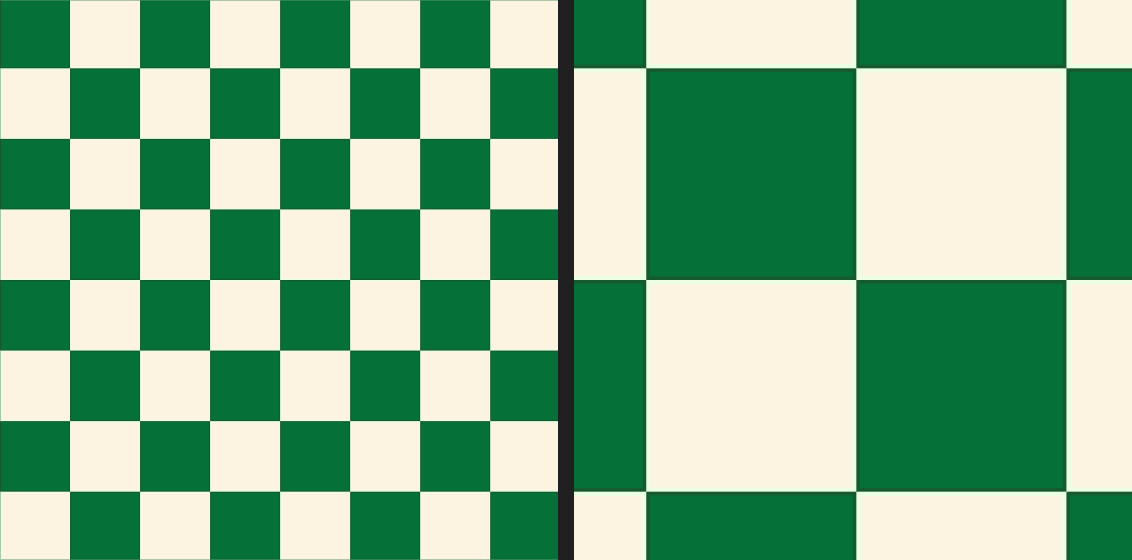
Left, the full canvas; right, a detail of the centre.
This pattern is drawn by a Shadertoy shader. Its source:

```glsl
// Draws a green and cream checkerboard of about eight by eight squares.
// A signed distance to the nearest square edge picks the fill and a thin
// rim on each side of it; faint border lines close three canvas sides.

const vec3 GREEN     = vec3(0.02, 0.44, 0.22);
const vec3 DARK_RIM  = vec3(0.09, 0.35, 0.18);
const vec3 CREAM     = vec3(0.99, 0.955, 0.88);
const vec3 PALE_RIM  = vec3(0.92, 1.00, 0.89);
const vec3 BORDER    = vec3(0.36, 0.59, 0.43);

const vec2  CELL_SIZE    = vec2(0.1255, 0.1260); // fraction of the canvas
const float DARK_WIDTH   = 0.0021;
const float PALE_WIDTH   = 0.0026;
const float BORDER_WIDTH = 0.0018;

// Smooth step from 0 to 1 across one pixel, centred on d = 0
float edge(float d, float pixel) {
    return clamp(d / pixel + 0.5, 0.0, 1.0);
}

// Distance to the nearest cell edge: positive in cream, negative in green
float checkerDistance(vec2 cell, vec2 size) {
    vec2 f = fract(cell);
    vec2 toEdge = min(f, 1.0 - f) * size;
    vec2 id = floor(cell);
    float parity = mod(id.x + id.y, 2.0);
    return min(toEdge.x, toEdge.y) * (1.0 - 2.0 * parity);
}

// Fill colour with a rim of the given width along the cell edge
vec3 rimmed(vec3 fill, vec3 rim, float d, float width, float pixel) {
    return mix(rim, fill, edge(abs(d) - width, pixel));
}

void mainImage(out vec4 fragColor, in vec2 fragCoord) {
    vec2 uv = fragCoord / iResolution.xy;
    float pixel = 1.0 / iResolution.y;

    // Columns start at the left side; rows are centred vertically
    vec2 cell = vec2(uv.x, uv.y - 0.5) / CELL_SIZE + vec2(0.0, 4.0);
    float d = checkerDistance(cell, CELL_SIZE);

    // Squares and their rims
    float light = edge(d, pixel);
    vec3 green = rimmed(GREEN, DARK_RIM, d, DARK_WIDTH, pixel);
    vec3 cream = rimmed(CREAM, PALE_RIM, d, PALE_WIDTH, pixel);
    vec3 color = mix(green, cream, light);

    // Border at top and bottom, and beside the cream squares at the left
    float rowLine = edge(BORDER_WIDTH - min(uv.y, 1.0 - uv.y), pixel);
    float sideLine = edge(BORDER_WIDTH - uv.x, pixel) * light;
    color = mix(color, BORDER, 0.5 * max(rowLine, sideLine));

    fragColor = vec4(color, 1.0);
}
```
